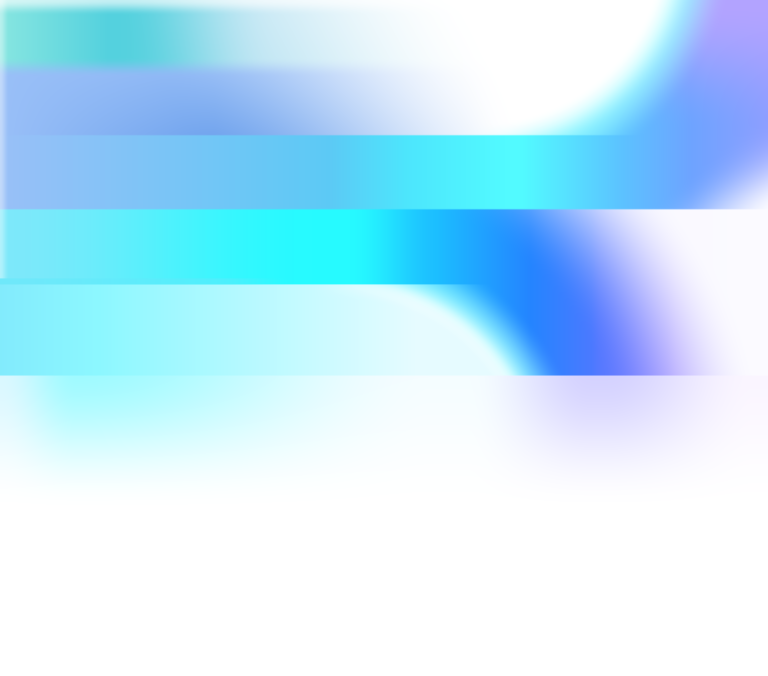
Give the GLSL for this background, as a Shadertoy shader.

```glsl
// Soft cyan, blue and violet ribbons that sweep into two arcs over white.

const vec3 WHITE = vec3(1.0);
const vec3 PALE_CYAN = vec3(0.62, 0.98, 1.0);
const vec3 CYAN = vec3(0.15, 0.98, 1.0);
const vec3 AZURE = vec3(0.11, 0.74, 1.0);
const vec3 BLUE = vec3(0.14, 0.52, 1.0);
const vec3 INDIGO = vec3(0.31, 0.47, 1.0);
const vec3 VIOLET = vec3(0.57, 0.51, 1.0);
const vec3 LILAC = vec3(0.70, 0.64, 1.0);
const vec3 PERIWINKLE = vec3(0.60, 0.75, 0.97);
const vec3 TEAL = vec3(0.33, 0.82, 0.87);

// Heights of the horizontal seams, measured down from the top
const float SEAM_TOP = 0.1758;
const float SEAM_MID = 0.2721;
const float SEAM_LOW = 0.3698;
const float SEAM_BASE = 0.4883;

// Linear step from 0 at a to 1 at b
float ramp(float a, float b, float x) {
    return clamp((x - a) / (b - a), 0.0, 1.0);
}

// Antialiased edge: 0 before the seam, 1 after it
float seam(float edge, float x, float soft) {
    return smoothstep(edge - soft, edge + soft, x);
}

// Inner rim of an arc: white, then a cyan glow, then the core colour
vec3 glowRim(vec3 core, float d, float start, float width) {
    vec3 c = mix(WHITE, PALE_CYAN, smoothstep(start, start + width * 0.55, d));
    return mix(c, core, smoothstep(start + width * 0.2, start + width, d));
}

// Misty teal and periwinkle panel in the top left corner
vec3 mistPanel(vec2 p) {
    vec3 low = mix(PERIWINKLE, vec3(0.44, 0.64, 0.93),
                   ramp(0.0, 0.28, p.x) * ramp(0.06, 0.175, p.y));
    vec3 top = mix(vec3(0.53, 0.90, 0.88), TEAL, ramp(0.0, 0.14, p.x));
    top = mix(top, vec3(0.68, 0.87, 0.94), smoothstep(0.15, 0.36, p.x));
    vec3 c = mix(top, low, smoothstep(0.074, 0.100, p.y));
    float reach = p.x - 0.55 * (p.y - 0.088);
    c = mix(c, WHITE, smoothstep(0.19, 0.66, reach));
    return mix(c, WHITE, 0.65 * (1.0 - smoothstep(0.0, 0.02, p.y)));
}

// Colour along the upper ribbon, rising to lilac on the right
vec3 upperCore(vec2 p) {
    vec3 c = mix(PERIWINKLE, vec3(0.36, 0.79, 0.96), ramp(0.0, 0.43, p.x));
    c = mix(c, vec3(0.30, 0.90, 0.99), ramp(0.43, 0.53, p.x));
    c = mix(c, vec3(0.32, 0.98, 1.0), ramp(0.53, 0.66, p.x));
    c = mix(c, vec3(0.36, 0.76, 1.0), ramp(0.68, 0.81, p.x));
    c = mix(c, vec3(0.43, 0.64, 1.0), ramp(0.81, 0.90, p.x));
    c = mix(c, vec3(0.55, 0.62, 1.0), ramp(0.90, 1.0, p.x));
    return mix(c, LILAC, smoothstep(0.17, 0.0, p.y) * ramp(0.75, 0.92, p.x));
}

// Colour along the lower ribbon, falling to violet on the right
vec3 lowerCore(vec2 p) {
    vec3 c = mix(vec3(0.49, 0.91, 0.98), CYAN, smoothstep(0.0, 0.42, p.x));
    c = mix(c, AZURE, smoothstep(0.45, 0.58, p.x));
    c = mix(c, BLUE, ramp(0.57, 0.69, p.x));
    c = mix(c, INDIGO, ramp(0.69, 0.78, p.x));
    c = mix(c, VIOLET, ramp(0.77, 0.88, p.x));
    return mix(c, LILAC, ramp(0.87, 1.0, p.x));
}

// Lower ribbon: flat on the left, an arc on the right
vec3 lowerRibbon(vec2 p, float soft) {
    float d = length(p - vec2(0.443, 0.625));
    vec3 core = lowerCore(p);
    vec3 wash = mix(vec3(0.51, 0.92, 0.99), vec3(0.55, 0.97, 1.0), ramp(0.0, 0.13, p.x));
    wash = mix(wash, vec3(0.90, 0.985, 1.0), ramp(0.13, 0.54, p.x));
    vec3 arc = glowRim(core, d, 0.238, 0.085);
    arc = mix(wash, arc, smoothstep(0.235, 0.27, d) * smoothstep(0.40, 0.50, p.x));
    // The flat part ends at a crisp seam that melts into the arc
    float flatPart = (1.0 - seam(SEAM_LOW, p.y, soft)) * (1.0 - smoothstep(0.62, 0.72, p.x));
    vec3 c = mix(arc, core, flatPart);
    float line = seam(0.362, p.y, soft) * (1.0 - seam(SEAM_LOW, p.y, soft));
    c = mix(c, vec3(0.38, 0.91, 0.98), 0.5 * line * smoothstep(0.38, 0.28, p.x));
    float fade = smoothstep(0.37, 0.56, d) * smoothstep(0.52, 0.72, p.x);
    return mix(c, WHITE, 0.95 * fade);
}

// Pale reflection that dissolves below the last seam
vec3 reflection(vec2 p) {
    vec3 c = mix(vec3(0.85, 0.97, 1.0), PALE_CYAN, smoothstep(0.0, 0.10, p.x));
    c = mix(c, vec3(0.96, 0.99, 1.0), smoothstep(0.10, 0.56, p.x));
    c = mix(c, vec3(0.83, 0.82, 1.0), smoothstep(0.61, 0.77, p.x));
    c = mix(c, vec3(0.98, 0.96, 1.0), smoothstep(0.79, 0.98, p.x));
    return mix(c, WHITE, smoothstep(0.475, 0.665, p.y));
}

void mainImage(out vec4 fragColor, in vec2 fragCoord) {
    vec2 uv = fragCoord / iResolution.xy;
    vec2 p = vec2(uv.x, (1.0 - uv.y) * 0.879);
    float soft = 0.75 * 0.879 / iResolution.y;

    // Upper area: mist on the left, arc on the right, ribbon beneath
    float d = length(p - vec2(0.625, -0.078));
    vec3 core = upperCore(p);
    vec3 arc = glowRim(core, d, 0.237, 0.095);
    vec3 sky = mix(mistPanel(p), arc, smoothstep(0.60, 0.70, p.x));
    vec3 color = mix(sky, core, seam(SEAM_TOP, p.y, soft * 1.5));
    float outer = smoothstep(0.41, 0.53, d) * smoothstep(0.78, 0.94, p.x);
    color = mix(color, WHITE, outer * smoothstep(0.15, 0.27, p.y));

    // Lower ribbon and its reflection
    color = mix(color, lowerRibbon(p, soft), seam(SEAM_MID, p.y, soft * 1.5));
    float edgeLight = (1.0 - smoothstep(0.0, 0.012, p.x)) * (1.0 - seam(0.362, p.y, soft));
    color = mix(color, WHITE, 0.4 * edgeLight);
    color = mix(color, reflection(p), seam(SEAM_BASE, p.y, soft));

    fragColor = vec4(color, 1.0);
}
```
